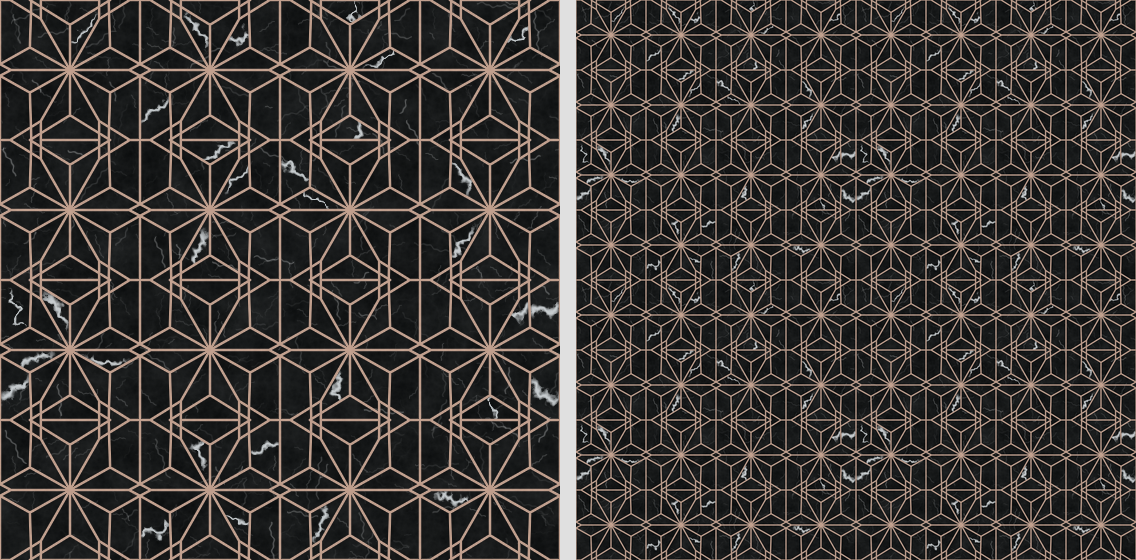
Left, the tile; right, the same tile 2 across and 2 down.
This pattern is drawn by a Shadertoy shader. Its source:

```glsl
// Black marble tiles inlaid with a rose-metal lattice of twelve-ray stars.
#define REPEATS 4.0        // stars across and down
#define SPAN 192.0         // length units per repeat
#define LINE_HALF 1.8      // half width of the inlay
#define HUB_RADIUS 6.6     // disc at each star centre
#define VEIN_CHANCE 0.09   // share of pieces with a white vein
#define VEIN_WIDTH 8.0
#define SCRATCH_GAIN 0.26
#define METAL vec3(0.755, 0.625, 0.555)
#define METAL_EDGE vec3(0.62, 0.53, 0.49)
#define STONE vec3(0.092, 0.100, 0.102)
#define VEIN_COLOR vec3(0.78, 0.80, 0.81)

// One quadrant of the lattice, with the star centre at the origin
const vec2 RAY_TIPS[4] = vec2[4](vec2(81, 0), vec2(55, 31), vec2(40, 70), vec2(0, 62));
const vec4 EDGES[9] = vec4[9](
    vec4(55, 31, 96, 8), vec4(96, 8, 81, 0), vec4(96, 8, 96, 96),
    vec4(55, 31, 53, 96), vec4(40, 70, 40, 96), vec4(40, 70, 82, 96),
    vec4(0, 62, 55, 96), vec4(0, 96, 40, 96), vec4(82, 96, 96, 96));
const vec2 PIECE_CORES[5] = vec2[5](
    vec2(50, 14), vec2(42, 45), vec2(17, 55), vec2(76, 55), vec2(8, 82));

float hash(vec2 p) {
    vec3 h = fract(p.xyx * 0.1031);
    h += dot(h, h.yzx + 33.33);
    return fract((h.x + h.y) * h.z);
}

vec2 hash2(vec2 p) { return vec2(hash(p), hash(p + 41.7)); }

float segment(vec2 p, vec2 a, vec2 b) {
    vec2 pa = p - a, ba = b - a;
    return length(pa - ba * clamp(dot(pa, ba) / dot(ba, ba), 0.0, 1.0));
}

// Distance to the nearest scattered point, wrapping after n cells
float cellular(vec2 p, float n) {
    vec2 base = floor(p);
    float nearest = 2.0;
    for (int y = -1; y <= 1; y++)
    for (int x = -1; x <= 1; x++) {
        vec2 c = base + vec2(x, y);
        nearest = min(nearest, length(c + hash2(mod(c, n)) - p));
    }
    return nearest;
}

float crumble(vec2 uv, float n) {
    float sum = 0.0, gain = 0.5;
    for (int i = 0; i < 4; i++, n *= 2.0, gain *= 0.5)
        sum += gain * cellular(uv * n, n);
    return sum;
}

// Short, slightly bent hairlines, one per wrapped grid cell
float scratches(vec2 uv, float n) {
    vec2 p = uv * n, base = floor(p);
    float sum = 0.0, width = 0.02 + n / iResolution.y;
    for (int y = -1; y <= 1; y++)
    for (int x = -1; x <= 1; x++) {
        vec2 c = base + vec2(x, y), k = mod(c, n);
        vec2 r = p - c - hash2(k);
        float a = 6.2832 * hash(k + n), reach = 0.2 + 0.6 * hash(k + 7.3);
        r = mat2(cos(a), -sin(a), sin(a), cos(a)) * r;
        r.y += 0.05 * sin(r.x * 8.0 + a) + 0.02 * sin(r.x * 23.0);
        float d = length(vec2(max(abs(r.x) - reach, 0.0), r.y));
        sum += pow(hash(k + 19.1), 4.0) * (1.0 - smoothstep(0.0, width, d));
    }
    return sum;
}

// Signed distance to the metal inlay
float lattice(vec2 q) {
    float d = SPAN;
    for (int i = 0; i < 4; i++) d = min(d, segment(q, vec2(0), RAY_TIPS[i]));
    for (int i = 0; i < 9; i++) d = min(d, segment(q, EDGES[i].xy, EDGES[i].zw));
    return min(d - LINE_HALF, length(q) - HUB_RADIUS);
}

// Which stone piece of the quadrant holds q
int pieceKind(vec2 q) {
    if (q.x > 54.0 && q.y > 31.0 - 0.56 * (q.x - 55.0)) return 3;
    if (q.x < 40.0 && q.y > 62.0 + 0.62 * q.x) return 4;
    if (q.y < 0.564 * q.x) return 0;
    return q.x > 40.0 || q.y < 1.75 * q.x ? 1 : 2;
}

void mainImage(out vec4 fragColor, in vec2 fragCoord) {
    vec2 uv = fragCoord / iResolution.xy;
    vec2 cell = floor(uv * REPEATS);
    vec2 local = (fract(uv * REPEATS) - 0.5) * SPAN, q = abs(local);
    float pixel = SPAN * REPEATS / iResolution.y;

    // Each piece gets its own tone and, rarely, a vein
    int kind = pieceKind(q);
    vec2 id = cell * 2.0 + step(0.0, local);
    if (kind == 4) { id.x = cell.x * 2.0; q.x = local.x; }
    id += 37.0 * float(kind);
    float seed = hash(id + 3.0), tone = hash(id + 11.0);

    // Stone: clouds and hairlines
    float coarse = crumble(uv, 16.0), fine = crumble(uv, 88.0);
    vec3 stone = STONE * (0.9 + 0.2 * tone) + 0.10 * (coarse - 0.42) + 0.05 * (fine - 0.42);
    stone += SCRATCH_GAIN * (scratches(uv, 20.0) + 0.6 * scratches(uv, 37.0));

    // Crumbled white vein running through the piece
    vec2 core = PIECE_CORES[kind], r = q - core;
    float a = atan(core.y, core.x) + 1.2 * (hash(id + 5.0) - 0.5);
    float along = dot(r, vec2(cos(a), sin(a)));
    float across = dot(r, vec2(-sin(a), cos(a))) + 45.0 * (coarse - 0.42)
                 + 2.5 * sin(along * 0.23 + seed * 90.0) + sin(along * 0.61);
    float band = 1.0 - smoothstep(0.0, VEIN_WIDTH * (0.4 + tone), abs(across));
    band *= (1.0 - smoothstep(14.0, 40.0, abs(along))) * step(seed, VEIN_CHANCE);
    float vein = band * smoothstep(0.30, 0.60, 0.5 * band + fine - 0.1);
    stone = mix(stone, VEIN_COLOR, vein);

    // Metal inlay with softly darkened rims
    float d = lattice(abs(local));
    vec3 metal = mix(METAL_EDGE, METAL, 1.0 - smoothstep(-0.7, 0.2, d));
    metal += 0.06 * (fine - 0.42);
    stone *= mix(0.85, 1.0, smoothstep(0.0, 2.5, d));
    fragColor = vec4(mix(stone, metal, clamp(0.5 - d / pixel, 0.0, 1.0)), 1.0);
}
```
